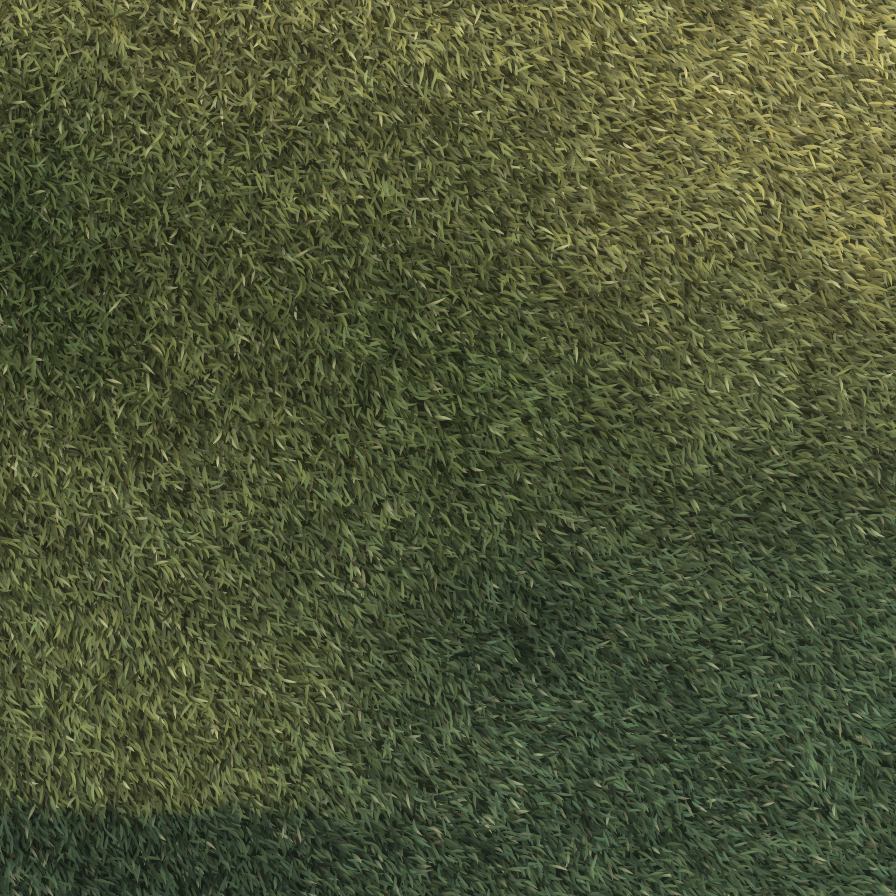
Give the GLSL for this texture, as a Shadertoy shader.

```glsl
// Short wind-swept grass seen from above, warm light at the upper right, cool shade below.
#define LAYERS 15
#define CELL 0.0165
#define BLADE_LENGTH 0.0125
#define BLADE_WIDTH 0.0015
#define CONTRAST 0.95
#define STRAW_SHARE 0.09
#define SHADE vec3(0.20, 0.25, 0.15)
#define OLIVE vec3(0.35, 0.37, 0.225)
#define TEAL vec3(0.26, 0.335, 0.25)
#define GOLD vec3(0.59, 0.57, 0.355)
#define STRAW vec3(0.66, 0.63, 0.49)

vec4 hash4(vec3 p) {
    vec4 q = fract(p.xyzx * vec4(0.1031, 0.1030, 0.0973, 0.1099));
    q += dot(q, q.wzxy + 33.33);
    return fract((q.xxyz + q.yzzw) * q.zywx);
}

float cornerSlope(vec2 cell, vec2 offset) {
    float a = 6.2832 * hash4(vec3(cell, 91.0)).x;
    return dot(vec2(cos(a), sin(a)), offset);
}

// Gradient noise, about -0.7 to 0.7
float gradientNoise(vec2 p) {
    vec2 i = floor(p), f = p - i;
    vec2 u = f * f * f * (f * (f * 6.0 - 15.0) + 10.0);
    vec2 e = vec2(1.0, 0.0);
    return mix(mix(cornerSlope(i, f), cornerSlope(i + e, f - e), u.x),
               mix(cornerSlope(i + e.yx, f - e.yx), cornerSlope(i + 1.0, f - 1.0), u.x), u.y);
}

// Soft round patch: 1 at the centre, fading to 0
float patchAt(vec2 p, vec2 centre, vec2 radius) {
    vec2 d = (p - centre) / radius;
    return exp(-dot(d, d));
}

// Broad light and hue over the lawn
vec3 lawnColor(vec2 p) {
    vec2 q = p + 0.10 * vec2(gradientNoise(p * 5.0), gradientNoise(p * 5.0 + 40.0));
    float cool = smoothstep(0.75, 0.0, q.y - 0.35 * (q.x - 0.5));
    vec3 color = mix(OLIVE, TEAL, 0.9 * cool);
    color = mix(color, OLIVE * 1.12, 0.85 * patchAt(q, vec2(0.19, 0.20), vec2(0.22, 0.15)));
    color = mix(color, GOLD, 0.40 * smoothstep(0.70, 1.05, q.y));
    color = mix(color, GOLD, 0.85 * patchAt(q, vec2(0.98, 0.90), vec2(0.34, 0.29)));
    color = mix(color, SHADE, 0.75 * patchAt(q, vec2(0.04, 0.73), vec2(0.19, 0.20)));
    color = mix(color, SHADE * 1.1, 0.55 * patchAt(q, vec2(0.50, 0.58), vec2(0.20, 0.20)));
    color = mix(color, TEAL * 0.78, 0.55 * patchAt(q, vec2(0.60, 0.27), vec2(0.17, 0.13)));
    float edge = 0.095 + 0.03 * gradientNoise(p * 22.0);
    float band = smoothstep(edge + 0.015, edge - 0.015, p.y) * smoothstep(0.65, 0.25, p.x);
    color = mix(color, TEAL * 0.76, 0.9 * band);
    float mottle = 0.16 * gradientNoise(p * 8.0) + 0.16 * gradientNoise(p * 26.0 + 7.0);
    return color * (1.0 + mottle);
}

// x: coverage, y: position from root to tip, z: side of the blade
vec3 blade(vec2 p, float angle, float halfLength, float bend, float pixel) {
    vec2 dir = vec2(cos(angle), sin(angle));
    float along = dot(p, dir) / halfLength;
    float across = dot(p, vec2(-dir.y, dir.x)) + bend * (along * along - 0.3);
    float width = BLADE_WIDTH * (1.0 - along * along) * (1.1 - 0.35 * along);
    float cover = smoothstep(-pixel, pixel, width - abs(across)) * smoothstep(1.0, 0.8, abs(along));
    return vec3(cover, 0.5 + 0.5 * along, clamp(across / BLADE_WIDTH, -1.0, 1.0));
}

void mainImage(out vec4 fragColor, in vec2 fragCoord) {
    vec2 p = fragCoord / iResolution.y;
    float pixel = 0.65 / iResolution.y;
    vec3 lawn = lawnColor(p);

    // Lean: steep at the left, flatter at the right, tousled at the upper left
    float lean = mix(-1.15, -0.52, smoothstep(0.0, 0.9, p.x))
               + 0.45 * gradientNoise(p * 6.0 + 20.0) + 0.5 * gradientNoise(p * 19.0);
    float tousle = 1.1 + 1.1 * patchAt(p, vec2(0.0, 1.0), vec2(0.45, 0.5));
    float contrast = CONTRAST * mix(1.0, 0.78, smoothstep(0.4, 1.0, p.x));

    // Blades are stacked from the dark ground up
    vec3 color = lawn * 0.42;
    for (int layer = 0; layer < LAYERS; layer++) {
        float seed = float(layer);
        float depth = mix(0.60, 1.04, (seed + 1.0) / float(LAYERS));
        vec2 grid = p / CELL + 17.0 * hash4(vec3(seed, 5.0, 3.0)).xy;
        vec2 home = floor(grid);
        for (int k = 0; k < 9; k++) {
            vec2 cell = home + vec2(k % 3 - 1, k / 3 - 1);
            vec4 place = hash4(vec3(cell, seed));
            vec4 look = hash4(vec3(cell, seed + 50.0));
            vec2 local = (grid - cell - place.xy) * CELL;
            float angle = lean + tousle * (place.z + look.w - 1.0);
            float halfLength = BLADE_LENGTH * mix(0.5, 1.0, place.w);
            vec3 b = blade(local, angle, halfLength, 0.004 * (look.x - 0.5), pixel);

            float tone = 1.0 + contrast * (look.y - 0.47) + 0.22 * (b.y - 0.5) + 0.10 * b.z;
            vec3 tint = lawn * mix(vec3(0.96, 1.0, 1.06), vec3(1.05, 1.01, 0.90), look.x);
            float straw = step(1.0 - STRAW_SHARE, look.z) * smoothstep(0.0, 0.6, b.y);
            tint = mix(tint, STRAW * (0.45 + 1.1 * lawn.g), 0.65 * straw);
            color = mix(color, tint * tone * depth, 0.92 * b.x);
        }
    }
    fragColor = vec4(clamp(color, 0.0, 1.0), 1.0);
}
```
